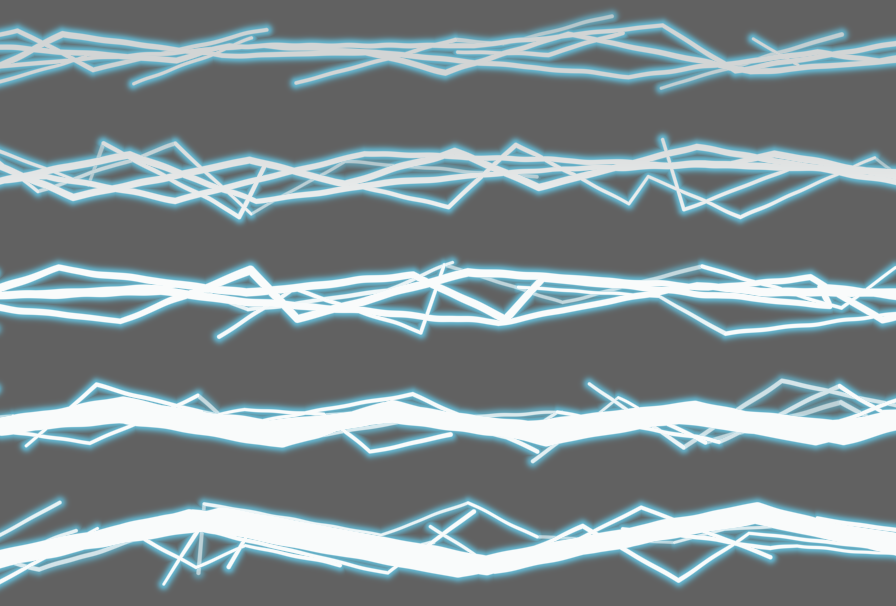
This pattern is drawn by a WebGL 2 fragment shader. Its source:

```glsl
#version 300 es
precision highp float;
// Five rows of glowing, tangled lightning bolts on grey, growing heavier downwards.

uniform vec2 u_resolution;
out vec4 fragColor;

float hash(float i, float seed) {
    vec3 q = fract(vec3(i, seed, i + seed) * vec3(0.1031, 0.1130, 0.0973));
    q += dot(q, q.yzx + 33.33);
    return fract((q.x + q.y) * q.z);
}

// One-dimensional gradient noise, about -0.5 to 0.5
float gradientNoise(float x, float seed) {
    float i = floor(x), f = x - i;
    float a = (hash(i, seed) * 2.0 - 1.0) * f;
    float b = (hash(i + 1.0, seed) * 2.0 - 1.0) * (f - 1.0);
    return mix(a, b, f * f * f * (f * (f * 6.0 - 15.0) + 10.0));
}

// Corner of a loose strand: position and half width
vec3 looseKnot(float i, float seed, float spacing, float reach, float halfWidth) {
    float side = mod(i + floor(hash(7.0, seed) * 2.0), 2.0) * 2.0 - 1.0;
    float x = (i + 0.5 + 1.1 * (hash(i, seed + 11.0) - 0.5)) * spacing;
    float y = side * mix(-0.35, 1.0, hash(i, seed + 23.0)) * reach;
    return vec3(x, y, halfWidth * mix(0.75, 1.25, hash(i, seed + 37.0)));
}

// Corner of a thick trunk: strands share one zigzag and stray a little from it
vec3 trunkKnot(float i, float seed, float spacing, float phase, float reach) {
    float side = 1.0 - 2.0 * mod(i, 2.0);
    vec2 stray = vec2(hash(i, seed + 11.0), hash(i, seed + 23.0)) - 0.5;
    return vec3((i + phase) * spacing + stray.x * 0.07,
                side * reach + stray.y * 0.03,
                mix(0.008, 0.014, hash(i, seed + 37.0)));
}

// Distance to a segment whose half width changes along its length
float taperedSegment(vec2 p, vec3 a, vec3 b) {
    vec2 along = b.xy - a.xy;
    float t = clamp(dot(p - a.xy, along) / max(dot(along, along), 1e-6), 0.0, 1.0);
    return length(p - a.xy - along * t) - mix(a.z, b.z, t);
}

void main() {
    vec2 p = gl_FragCoord.xy / u_resolution.y;
    float edge = max(0.8 / u_resolution.y, 0.0014);

    // Row, counted from the top
    float row = clamp(floor((1.0125 - p.y) / 0.202), 0.0, 4.0);
    vec2 local = vec2(p.x, p.y - 0.9115 + row * 0.202);
    bool heavy = row > 2.5;

    float core = 0.0, glow = 0.0;
    for (int s = 0; s < 8; s++) {
        float strand = float(s);
        if (!heavy && s > 4) break;
        float seed = row * 71.0 + strand * 13.0 + 5.0;
        bool trunk = heavy && s < 4;
        bool thin = heavy ? s > 3 : s > 2;

        // Proportions of this strand
        float spacing = thin ? mix(0.13, 0.19, hash(1.0, seed)) : mix(0.22, 0.32, hash(1.0, seed));
        float reach = thin ? 0.07 : 0.052;
        float halfWidth = thin ? 0.0032 : mix(0.0042, 0.006, row / 2.0);
        float phase = 0.5;
        if (trunk) {
            spacing = row > 3.5 ? 0.447 : 0.23;
            reach = row > 3.5 ? 0.047 : 0.02;
            phase = row > 3.5 ? 0.75 : 0.9;
        }

        vec2 q = local;
        q.y += 0.005 * gradientNoise(p.x * 16.0, seed);
        float cell = floor(q.x / spacing - phase);

        // Nearby segments, some of the thin ones left out or faded
        for (float k = -2.0; k <= 2.0; k++) {
            float i = cell + k;
            float chance = hash(i, seed + 53.0);
            if (thin && chance < 0.24) continue;
            vec3 a, b;
            if (trunk) {
                a = trunkKnot(i, seed, spacing, phase, reach);
                b = trunkKnot(i + 1.0, seed, spacing, phase, reach);
            } else {
                a = looseKnot(i, seed, spacing, reach, halfWidth);
                b = looseKnot(i + 1.0, seed, spacing, reach, halfWidth);
            }
            float d = taperedSegment(q, a, b);
            float opacity = thin ? mix(0.6, 1.0, smoothstep(0.24, 0.6, chance)) : 1.0;
            float halo = max(d, 0.0) / 0.0078;
            core = max(core, opacity * (1.0 - smoothstep(-edge, edge, d)));
            glow = max(glow, opacity * exp(-halo * halo));
        }
    }

    // Blue halo, then a white core that dims towards the top
    vec3 color = mix(vec3(0.38), vec3(0.39, 0.71, 0.81), glow * 0.95);
    vec3 white = vec3(0.975, 0.985, 0.985) - 0.15 * smoothstep(0.55, 0.85, p.y);
    fragColor = vec4(mix(color, white, core), 1.0);
}
```
